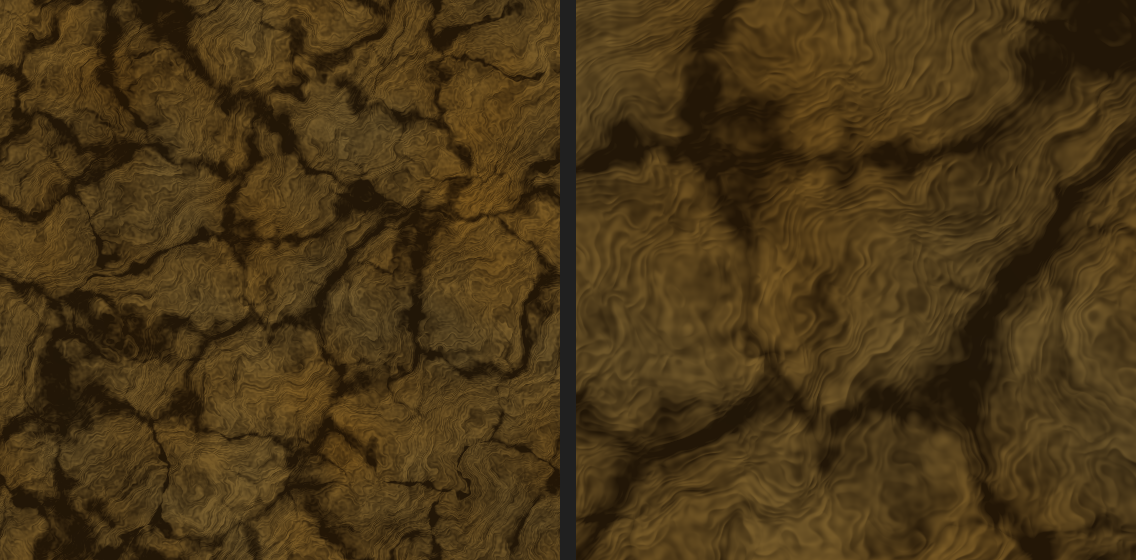
Left, the full canvas; right, a detail of the centre.
Reproduce this texture procedurally as a Shadertoy shader.

```glsl
// Draws a seamless wall of weathered brown rock, split by dark branching cracks.

#define STONES 5.0        // large stones across the canvas
#define CHIPS 11.0        // small broken pieces across the canvas
#define WARP 0.13         // how far cracks wander
#define CRACK_DEPTH 0.012 // carved depth of cracks
#define RELIEF 0.042      // strength of the side light
#define BASE_TONE 0.67    // tone of a clean stone face
#define SHADOW vec3(0.12, 0.075, 0.02)
#define SUNLIT vec3(0.47, 0.355, 0.155)

const vec2 LIGHT_DIR = vec2(-0.6, 0.8);
const float LIGHT_STEP = 0.0015;

// Random pair per lattice cell, wrapping after a whole period
vec2 cellHash(vec2 cell, float period, float seed) {
    vec2 c = mod(cell, period) + seed * 17.37;
    vec3 h = fract(c.xyx * vec3(0.1031, 0.1030, 0.0973));
    h += dot(h, h.yzx + 33.33);
    return fract((h.xx + h.yz) * h.zy);
}

float cornerSlope(vec2 cell, vec2 offset, float period, float seed) {
    float angle = 6.28319 * cellHash(cell, period, seed).x;
    return dot(vec2(cos(angle), sin(angle)), offset);
}

// Wrapping gradient noise, about -1 to 1
float gradientNoise(vec2 p, float period, float seed) {
    vec2 i = floor(p), f = p - i;
    vec2 s = f * f * f * (f * (f * 6.0 - 15.0) + 10.0);
    vec2 x = vec2(1, 0), y = vec2(0, 1);
    float low = mix(cornerSlope(i, f, period, seed),
                    cornerSlope(i + x, f - x, period, seed), s.x);
    float high = mix(cornerSlope(i + y, f - y, period, seed),
                     cornerSlope(i + 1.0, f - 1.0, period, seed), s.x);
    return 1.4 * mix(low, high, s.y);
}

float fbm(vec2 uv, float freq, int octaves, float seed) {
    float sum = 0.0, amp = 0.5;
    for (int i = 0; i < octaves; i++) {
        sum += amp * gradientNoise(uv * freq, freq, seed + float(i));
        freq *= 2.0;
        amp *= 0.5;
    }
    return sum;
}

// Difference of the two nearest cell centres: zero along cell borders
float borderGap(vec2 uv, float cells, float seed) {
    vec2 p = uv * cells, base = floor(p);
    float nearest = 9.0, second = 9.0;
    for (int y = -1; y <= 1; y++)
    for (int x = -1; x <= 1; x++) {
        vec2 cell = base + vec2(x, y);
        float d = length(cell + cellHash(cell, cells, seed) - p);
        second = min(second, max(nearest, d));
        nearest = min(nearest, d);
    }
    return second - nearest;
}

// Creased rock skin; odd octaves are stretched along the rising diagonal
float wrinkles(vec2 p) {
    float height = 0.0, freq = 6.0;
    for (int i = 0; i < 5; i++) {
        bool diagonal = i % 2 == 1;
        vec2 q = diagonal ? vec2(p.x + p.y, 2.0 * (p.y - p.x)) : p;
        float n = gradientNoise(q * freq, freq, 40.0 + float(i));
        float crease = sqrt(n * n + 0.004);
        height += (diagonal ? -crease : crease) / freq;
        freq *= 2.0;
    }
    return height;
}

// x: wide cracks, y: thin cracks, z: soft grime beside the wide ones
vec3 cracks(vec2 p, float wear, float fray) {
    float wide = max(borderGap(p, STONES, 3.0) + 0.16 * fray, 0.0);
    float thin = max(borderGap(p, CHIPS, 8.0) + 0.10 * fray, 0.0);
    float width = mix(0.05, 0.27, wear);
    return vec3(1.0 - smoothstep(0.0, width, wide),
                (1.0 - smoothstep(0.0, 0.13, thin)) * smoothstep(0.25, 0.75, wear),
                exp(-5.0 * wide));
}

void mainImage(out vec4 fragColor, in vec2 fragCoord) {
    vec2 uv = fragCoord / iResolution.xy;

    // Wandering coordinates and local wear
    vec2 p = uv + WARP * vec2(fbm(uv, 5.0, 5, 11.0), fbm(uv, 5.0, 5, 21.0));
    float wear = smoothstep(-0.35, 0.35, fbm(uv, 4.0, 3, 31.0));
    float fray = fbm(uv, 24.0, 3, 61.0);

    // Relief lit from the upper left
    vec2 q = p + LIGHT_STEP * LIGHT_DIR;
    vec3 here = cracks(p, wear, fray);
    vec3 ahead = cracks(q, wear, fray);
    float drop = wrinkles(p) - wrinkles(q)
               - CRACK_DEPTH * (here.x + 0.5 * here.y - ahead.x - 0.5 * ahead.y);
    float shade = RELIEF * drop / LIGHT_STEP;
    shade /= 1.0 + abs(shade);

    // Stained faces, grain and dark fissures
    float tone = BASE_TONE + 0.5 * fbm(uv, 3.0, 5, 71.0) + 0.2 * fray;
    tone += 0.12 * gradientNoise(uv * 160.0, 160.0, 81.0);
    tone -= 0.42 * here.x + 0.26 * here.y + 0.2 * here.z;
    tone += shade * mix(1.0, 0.55, here.x);

    // Brown ramp with faint ochre and olive drift
    vec3 color = mix(SHADOW, SUNLIT, clamp(tone, 0.04, 1.0));
    float drift = fbm(uv, 4.0, 3, 91.0);
    color *= 1.0 + drift * vec3(-0.10, 0.03, 0.45);
    fragColor = vec4(color, 1.0);
}
```
